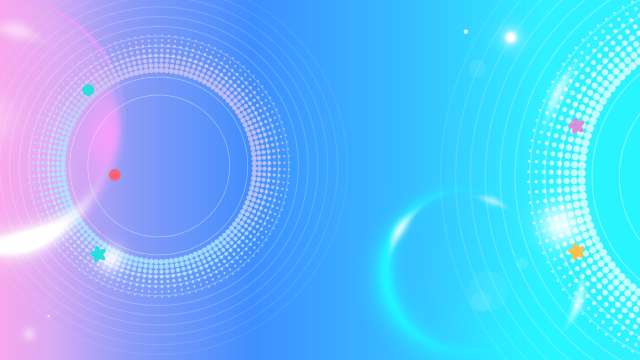
A Shadertoy shader for this background:

```glsl
// Pink to cyan gradient with two halftone halos, glassy bubbles, sparkles and confetti.
#define LEFT_HALO vec2(0.441, 0.539)
#define RIGHT_HALO vec2(2.02, 0.509)
#define RIGHT_SCALE 1.52
#define DOTS_AROUND 120.0
#define DOT_ROWS 8.0
#define ROW_STEP 0.0139
#define RING_STEP 0.0272
#define LEFT_BUBBLE vec2(-0.018, 0.648)
#define RIGHT_BUBBLE vec2(1.296, 0.248)
#define TAU 6.2831853

const vec3 WHITE = vec3(1.0);
const vec3 CYAN = vec3(0.12, 0.97, 1.0);
const vec3 PINK = vec3(1.0, 0.6, 1.0);
const vec3 TEAL = vec3(0.16, 0.87, 0.87);

float fill(float d, float px) { return 1.0 - smoothstep(-0.7 * px, 0.7 * px, d); }

float glow(vec2 p, float size) { return exp(-dot(p, p) / (size * size)); }

// Soft arc that tapers away from its middle angle
float arc(vec2 p, float radius, float angle, float span, float width) {
    float turn = mod(atan(p.y, p.x) - angle + 0.5 * TAU, TAU) - 0.5 * TAU;
    float taper = exp(-turn * turn / (span * span));
    float d = (length(p) - radius) / (width * (0.3 + 0.7 * taper));
    return taper * exp(-d * d);
}

// Rounded five-pointed star
float star(vec2 p, float size) {
    float wave = cos(5.0 * (atan(p.y, p.x) - 1.8));
    return length(p) - size * (0.82 + 0.2 * wave);
}

// Horizontal colour ramp
vec3 backdrop(float x) {
    vec3 col = mix(vec3(0.97, 0.66, 0.93), vec3(0.85, 0.67, 0.96), clamp(x / 0.14, 0.0, 1.0));
    col = mix(col, vec3(0.55, 0.61, 0.97), clamp((x - 0.14) / 0.22, 0.0, 1.0));
    col = mix(col, vec3(0.25, 0.56, 1.0), clamp((x - 0.36) / 0.34, 0.0, 1.0));
    col = mix(col, vec3(0.21, 0.73, 1.0), clamp((x - 0.70) / 0.40, 0.0, 1.0));
    return mix(col, vec3(0.19, 0.95, 1.0), clamp((x - 1.10) / 0.42, 0.0, 1.0));
}

// Halftone dots in x, thin concentric lines in y
vec2 halo(vec2 p, float px) {
    float r = length(p);
    float row = clamp(floor((r - 0.259) / ROW_STEP), 0.0, DOT_ROWS - 1.0);
    float rowRadius = 0.259 + (row + 0.5) * ROW_STEP;
    float across = (fract(atan(p.y, p.x) * DOTS_AROUND / TAU) - 0.5) * TAU / DOTS_AROUND * r;
    float size = mix(0.0071, 0.0021, row / (DOT_ROWS - 1.0));
    float dots = fill(length(vec2(r - rowRadius, across)) - size, px);

    float n = clamp(round((r - 0.306) / RING_STEP), 0.0, 8.0);
    float lines = fill(abs(r - 0.306 - n * RING_STEP) - 0.0013, px) * mix(0.34, 0.1, n / 8.0);
    float inner = min(abs(r - 0.197), abs(r - 0.247));
    return vec2(dots, max(lines, 0.45 * fill(inner - 0.0009, px)));
}

void mainImage(out vec4 fragColor, in vec2 fragCoord) {
    float px = 1.0 / iResolution.y;
    vec2 p = fragCoord * px;
    vec3 col = backdrop(p.x * 1.7778 * iResolution.y / iResolution.x);

    // Left bubble: pink inner light and rim
    vec2 b = p - LEFT_BUBBLE;
    float inside = 1.0 - smoothstep(0.335, 0.372, length(b));
    col = mix(col, PINK, 0.85 * inside * arc(b, 0.315, -0.08, 0.38, 0.06));
    col = mix(col, vec3(0.98, 0.68, 0.95), 0.3 * inside);
    col = mix(col, PINK, 0.6 * arc(b, 0.365, 0.75, 0.55, 0.007));

    // Right bubble: cyan body of light
    vec2 c = p - RIGHT_BUBBLE;
    col = mix(col, CYAN, 0.55 * glow(p - vec2(1.5, 0.04), 0.2));
    col = mix(col, CYAN, 0.55 * arc(c, 0.23, 3.5, 1.3, 0.045));
    col = mix(col, CYAN, 0.9 * arc(c, 0.225, 3.2, 1.3, 0.018));

    // Halos
    vec2 left = halo(p - LEFT_HALO, px);
    vec2 q = (p - RIGHT_HALO) / RIGHT_SCALE;
    vec2 right = halo(q, px / RIGHT_SCALE);
    float cool = smoothstep(0.75, 0.3, p.y + 0.6 * (p.x - LEFT_HALO.x));
    vec3 dotTint = mix(vec3(0.82, 0.77, 0.94), vec3(0.66, 0.92, 1.0), cool);
    col = mix(col, CYAN, 0.5 * fill(length(q) - 0.26, 0.03));
    col = mix(col, dotTint, 0.85 * left.x);
    col = mix(col, WHITE, left.y);
    col = mix(col, vec3(0.86, 1.0, 1.0), 0.85 * right.x);
    col = mix(col, WHITE, right.y);

    // White highlights on the curved glass
    float shine = arc(b, 0.332, -1.25, 0.5, 0.032) * 1.2;
    shine += 0.4 * arc(b, 0.33, -1.4, 0.5, 0.06);
    shine += 0.5 * arc(b, 0.275, 1.33, 0.22, 0.025);
    shine += 0.3 * glow(p - vec2(-0.02, 0.67), 0.07);
    shine += 0.8 * arc(c, 0.218, 2.58, 0.26, 0.014);
    shine += 0.55 * arc(c, 0.207, 1.22, 0.18, 0.011);
    shine += 0.75 * arc(p - vec2(1.366, 0.236), 0.252, -0.3, 0.24, 0.014);
    shine += 0.7 * arc(p - RIGHT_HALO, 0.525, 2.68, 0.15, 0.016);
    shine += 0.9 * glow(p - vec2(1.556, 0.375), 0.055);
    shine += 0.85 * glow(p - vec2(0.308, 0.282), 0.035);

    // Sparkles
    vec2 s = p - vec2(1.419, 0.896);
    shine += glow(s, 0.014) + 0.4 * glow(s, 0.035);
    shine += 0.45 * glow(p - vec2(0.081, 0.072), 0.018);
    shine += 0.8 * fill(length(p - vec2(1.294, 0.912)) - 0.006, px);
    shine += 0.7 * fill(length(p - vec2(0.135, 0.122)) - 0.003, px);

    // Faint bokeh discs
    shine += 0.09 * fill(length(p - vec2(1.326, 0.81)) - 0.024, px);
    shine += 0.06 * fill(length(p - vec2(1.355, 0.19)) - 0.056, px);
    shine += 0.08 * fill(length(p - vec2(1.336, 0.162)) - 0.028, px);
    shine += 0.12 * fill(length(p - vec2(1.451, 0.268)) - 0.016, px);
    col = mix(col, WHITE, clamp(shine, 0.0, 1.0));

    // Confetti
    col = mix(col, TEAL, fill(length(p - vec2(0.245, 0.75)) - 0.016, px));
    col = mix(col, vec3(1.0, 0.38, 0.46), fill(length(p - vec2(0.319, 0.514)) - 0.016, px));
    col = mix(col, TEAL, fill(star(p - vec2(0.273, 0.294), 0.023), px));
    col = mix(col, vec3(0.87, 0.55, 0.85), fill(star(p - vec2(1.602, 0.65), 0.023), px));
    col = mix(col, vec3(1.0, 0.75, 0.27), fill(star(p - vec2(1.602, 0.301), 0.023), px));
    fragColor = vec4(col, 1.0);
}
```
